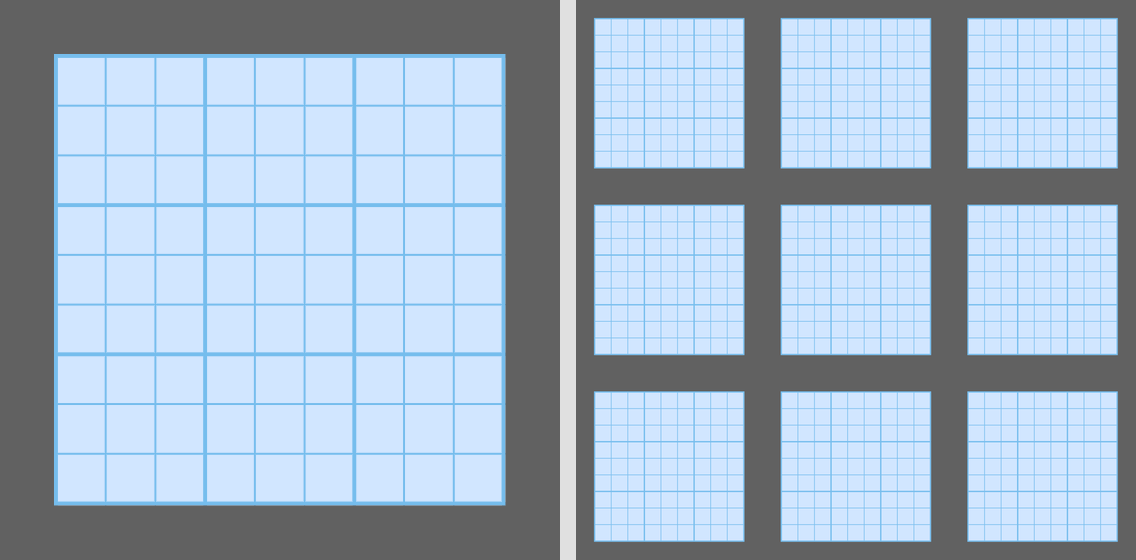
Left: one tile. Right: repeated 3 by 3.
Give the GLSL for this pattern, as a Shadertoy shader.

```glsl
// Draws a pale blue 9 by 9 board ruled in thin lines, with heavier lines
// around each 3 by 3 block, on a plain grey surround. Lines come from the
// distance to the nearest whole repeat; the flat margin tiles seamlessly.

const float CELLS = 9.0;          // cells across and down
const float BLOCK = 3.0;          // cells along one block
const float CELL_SIZE = 0.0888;   // all sizes are fractions of the canvas
const float THIN_WIDTH = 0.0035;
const float THICK_WIDTH = 0.0070;
const vec2 BOARD_CENTER = vec2(0.4995, 0.5005);

const vec3 SURROUND_COLOR = vec3(0.38, 0.38, 0.38);
const vec3 PAPER_COLOR = vec3(0.82, 0.90, 1.00);
const vec3 LINE_COLOR = vec3(0.46, 0.74, 0.93);

// Antialiased coverage per axis, for signed distance d (negative inside)
vec2 coverage(vec2 d, vec2 pixel) {
    return clamp(0.5 - d / pixel, 0.0, 1.0);
}

// Lines of a given width at every multiple of spacing, on both axes
float gridLines(vec2 p, float spacing, float width, vec2 pixel) {
    vec2 toLine = abs(fract(p / spacing + 0.5) - 0.5) * spacing;
    vec2 axes = coverage(toLine - 0.5 * width, pixel);
    return max(axes.x, axes.y);
}

// Filled square around the origin
float squareMask(vec2 p, float halfSize, vec2 pixel) {
    vec2 axes = coverage(abs(p) - halfSize, pixel);
    return axes.x * axes.y;
}

void mainImage(out vec4 fragColor, in vec2 fragCoord) {
    vec2 pixel = 1.0 / iResolution.xy;
    vec2 p = fragCoord * pixel - BOARD_CENTER;

    // Measure the grid from the lower left corner of the board
    float halfBoard = 0.5 * CELLS * CELL_SIZE;
    vec2 gridPos = p + halfBoard;
    float thin = gridLines(gridPos, CELL_SIZE, THIN_WIDTH, pixel);
    float thick = gridLines(gridPos, BLOCK * CELL_SIZE, THICK_WIDTH, pixel);

    // The board includes the outer half of its border line
    float board = squareMask(p, halfBoard + 0.5 * THICK_WIDTH, pixel);

    vec3 color = mix(PAPER_COLOR, LINE_COLOR, max(thin, thick));
    fragColor = vec4(mix(SURROUND_COLOR, color, board), 1.0);
}
```
